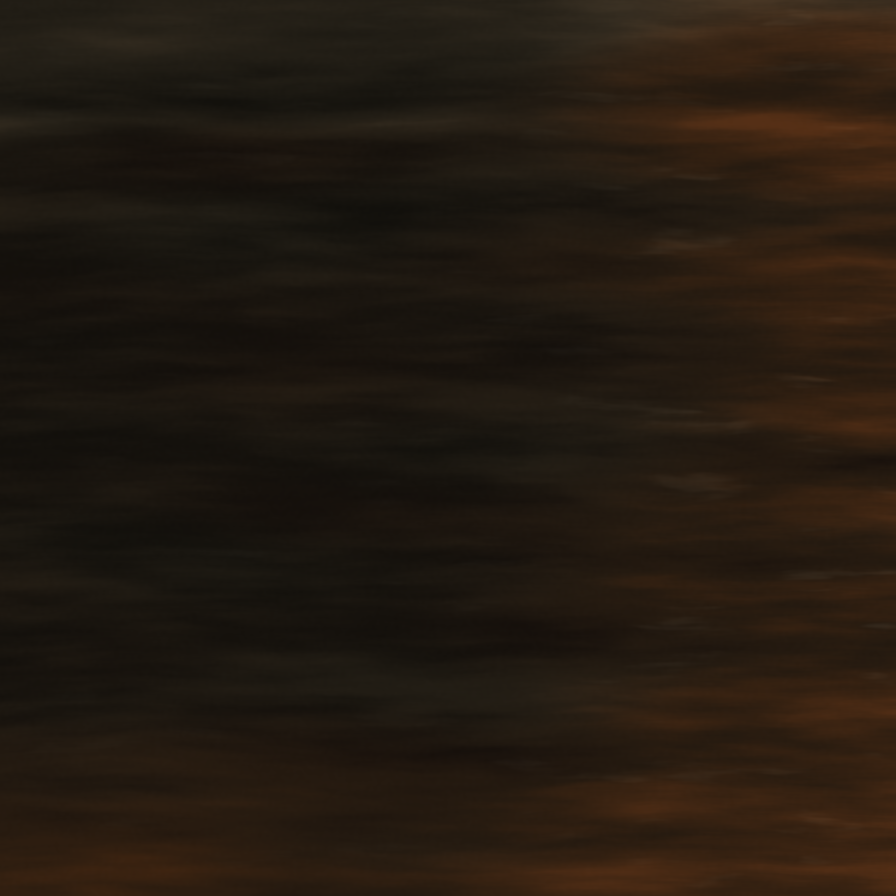
Reproduce this texture procedurally as a three.js fragment shader.

```glsl
varying vec2 vUv;

vec2 hashGradient(vec2 cell) {
  vec2 h = vec2(dot(cell, vec2(127.1, 311.7)), dot(cell, vec2(269.5, 183.3)));
  return 2.0 * fract(sin(h) * 43758.545) - 1.0;
}

float gradientNoise(vec2 p) {
  vec2 i = floor(p);
  vec2 f = fract(p);
  vec2 u = f * f * f * (f * (f * 6.0 - 15.0) + 10.0);
  float low = mix(dot(hashGradient(i), f),
                  dot(hashGradient(i + vec2(1.0, 0.0)), f - vec2(1.0, 0.0)), u.x);
  float high = mix(dot(hashGradient(i + vec2(0.0, 1.0)), f - vec2(0.0, 1.0)),
                   dot(hashGradient(i + 1.0), f - 1.0), u.x);
  return mix(low, high, u.y);
}

// Layers of noise drawn out along the horizontal
float streaks(vec2 p) {
  float sum = 0.0;
  float weight = 1.0;
  for (int i = 0; i < 4; i++) {
    sum += weight * gradientNoise(p);
    p = p * vec2(1.8, 1.9) + vec2(17.3, 9.1);
    weight *= 0.62;
  }
  return sum;
}

void main() {
  vec2 uv = vUv;
  uv.y += 0.012 * gradientNoise(uv * vec2(3.0, 5.0) + 4.0)
        + 0.004 * gradientNoise(uv * vec2(11.0, 16.0));

  // Broad light: right side, lower edge, upper edge and one pale band
  float right = smoothstep(0.4, 1.05, uv.x);
  float bottom = 1.0 - smoothstep(0.0, 0.27, uv.y);
  float top = smoothstep(0.84, 1.0, uv.y);
  float band = exp(-pow((uv.y - 0.862) / 0.016, 2.0))
             * (0.75 + 0.7 * gradientNoise(vec2(uv.x * 5.0, 2.5)));
  float hollow = exp(-dot((uv - vec2(0.3, 0.55)) * vec2(2.2, 2.6),
                          (uv - vec2(0.3, 0.55)) * vec2(2.2, 2.6)));

  // Long streaks and fine fibres
  float grain = streaks(uv * vec2(2.2, 15.0) + vec2(3.7, 8.2));
  float fibre = streaks(uv * vec2(9.0, 60.0) + 31.0);
  float tone = 0.27 + 0.42 * right + 0.24 * bottom + 0.24 * top + 0.42 * band
             - 0.14 * hollow
             + grain * (0.34 + 0.22 * right) + fibre * (0.09 + 0.08 * right);

  // Warm browns to the right and below, olive grey above
  float warmth = 0.36 + 0.5 * right + 0.5 * bottom - 0.55 * top - 0.15 * band
               + 0.6 * gradientNoise(uv * vec2(2.0, 11.0) + 12.0);
  warmth = smoothstep(0.1, 0.8, warmth);

  vec3 shadow = mix(vec3(0.068, 0.062, 0.045), vec3(0.092, 0.063, 0.045), warmth);
  vec3 umber = mix(vec3(0.135, 0.118, 0.086), vec3(0.145, 0.102, 0.062), warmth);
  vec3 tan = mix(vec3(0.195, 0.165, 0.120), vec3(0.215, 0.132, 0.068), warmth);
  vec3 rust = mix(vec3(0.285, 0.235, 0.170), vec3(0.335, 0.185, 0.085), warmth);

  vec3 color = mix(shadow, umber, smoothstep(0.0, 0.48, tone));
  color = mix(color, tan, smoothstep(0.4, 0.78, tone));
  color = mix(color, rust, smoothstep(0.68, 1.15, tone));

  // Cool sheen on a few thin fibres
  float sheen = smoothstep(0.25, 0.7, streaks(uv * vec2(6.0, 32.0) + 57.0));
  color += sheen * vec3(0.040, 0.040, 0.036) * (0.3 + right);

  // Ember glow in the lower left corner
  float ember = bottom * bottom * exp(-pow((uv.x - 0.15) / 0.16, 2.0));
  color += vec3(0.075, 0.028, 0.0) * ember * (0.6 + grain);

  color += 0.006 * gradientNoise(vUv * 150.0);
  gl_FragColor = vec4(color, 1.0);
}
```
